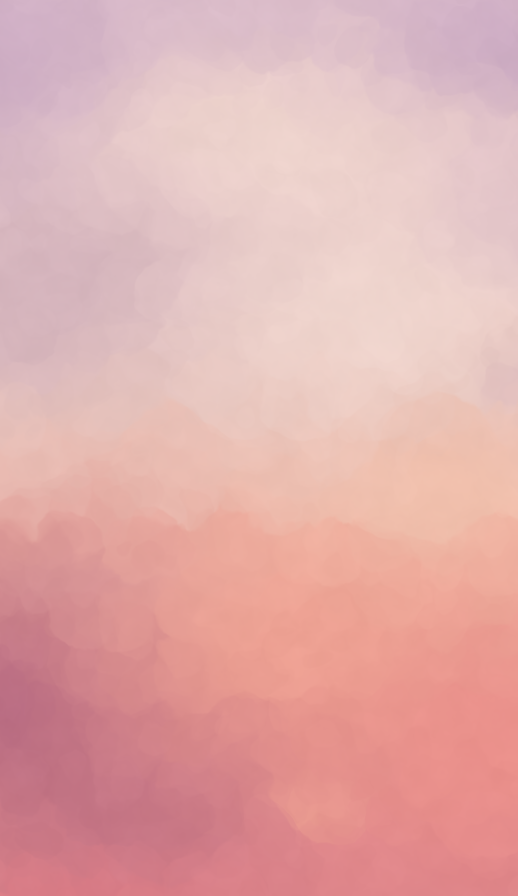
A Shadertoy shader for this background:

```glsl
// A watercolour sky: lilac and cream above, peach, coral and plum below.
// Soft elliptical washes lie over a vertical gradient; layers of overlapping
// wobbly dabs pull the sampling point to their centres, giving paint edges.

const vec2 SHEET = vec2(0.578, 1.0);   // paper width and height

float hash(vec2 p) {
    return fract(sin(dot(p, vec2(127.1, 311.7))) * 43758.545);
}

vec2 hash2(vec2 p) {
    return vec2(hash(p), hash(p + 19.3));
}

float noise(vec2 p) {
    vec2 cell = floor(p);
    vec2 f = fract(p);
    f = f * f * (3.0 - 2.0 * f);
    float low = mix(hash(cell), hash(cell + vec2(1, 0)), f.x);
    float high = mix(hash(cell + vec2(0, 1)), hash(cell + vec2(1, 1)), f.x);
    return mix(low, high, f.y);
}

float fbm(vec2 p) {
    float sum = 0.0;
    float weight = 0.5;
    for (int i = 0; i < 4; i++) {
        sum += weight * noise(p);
        p = mat2(1.6, 1.2, -1.2, 1.6) * p + 7.1;
        weight *= 0.5;
    }
    return sum;
}

// Moves p by fractal noise, for irregular paint borders
vec2 warp(vec2 p, float scale, float amount) {
    vec2 offset = vec2(fbm(p * scale), fbm(p * scale + 31.7));
    return p + amount * (offset - 0.47);
}

// Overlapping dabs: xy is the sampling point, z a small change of tone
vec3 dabs(vec2 p, vec3 paint, float density, float hold, float soft) {
    vec2 grid = p * density;
    vec2 home = floor(grid);
    for (int y = -1; y <= 1; y++)
    for (int x = -1; x <= 1; x++) {
        vec2 cell = home + vec2(x, y);
        vec2 centre = cell + 0.15 + 0.7 * hash2(cell + density);
        float radius = mix(0.35, 0.8, hash(cell + 5.7));
        float cover = hold * (1.0 - smoothstep(radius - soft, radius, length(grid - centre)));
        vec3 dab = vec3(centre / density, hash(cell + 2.9) - 0.5);
        paint = mix(paint, dab, cover);
    }
    return paint;
}

// Blends in one soft elliptical wash of colour
vec3 wash(vec3 base, vec3 tint, vec2 p, vec2 centre, vec2 size, float strength) {
    vec2 d = (p - centre) / size;
    return mix(base, tint, strength * exp(-dot(d, d)));
}

vec3 skyGradient(float y) {
    vec3 c = mix(vec3(0.87, 0.52, 0.54), vec3(0.91, 0.59, 0.56), smoothstep(0.0, 0.22, y));
    c = mix(c, vec3(0.93, 0.66, 0.60), smoothstep(0.20, 0.34, y));
    c = mix(c, vec3(0.91, 0.73, 0.69), smoothstep(0.39, 0.47, y));
    c = mix(c, vec3(0.90, 0.76, 0.73), smoothstep(0.47, 0.57, y));
    c = mix(c, vec3(0.92, 0.80, 0.79), smoothstep(0.57, 0.72, y));
    return mix(c, vec3(0.86, 0.74, 0.79), smoothstep(0.84, 1.0, y));
}

vec3 sky(vec2 p) {
    vec3 lilac = vec3(0.79, 0.66, 0.76);
    vec3 cream = vec3(0.94, 0.84, 0.81);
    vec3 mauve = vec3(0.82, 0.69, 0.73);
    vec3 peach = vec3(0.95, 0.76, 0.68);
    vec3 rose = vec3(0.86, 0.61, 0.61);
    vec3 coral = vec3(0.93, 0.63, 0.57);
    vec3 plum = vec3(0.72, 0.42, 0.51);
    vec3 c = skyGradient(p.y);

    // Upper sky
    c = wash(c, lilac, p, vec2(0.0, 0.92), vec2(0.27, 0.16), 0.85);
    c = wash(c, lilac, p, vec2(1.0, 0.95), vec2(0.24, 0.11), 0.85);
    c = wash(c, cream, p, vec2(0.52, 0.84), vec2(0.30, 0.08), 0.8);
    c = wash(c, mauve, p, vec2(0.16, 0.70), vec2(0.34, 0.09), 0.85);
    c = wash(c, mauve, p, vec2(0.0, 0.63), vec2(0.28, 0.07), 0.7);
    c = wash(c, cream, p, vec2(0.70, 0.65), vec2(0.34, 0.13), 0.9);
    c = wash(c, lilac, p, vec2(1.0, 0.76), vec2(0.15, 0.06), 0.25);
    c = wash(c, mauve, p, vec2(1.03, 0.58), vec2(0.08, 0.03), 0.6);

    // Warm middle
    c = wash(c, peach, p, vec2(0.88, 0.45), vec2(0.38, 0.08), 0.9);
    c = wash(c, rose, p, vec2(0.12, 0.37), vec2(0.26, 0.06), 0.75);

    // Deep lower clouds
    c = wash(c, coral, p, vec2(0.58, 0.28), vec2(0.28, 0.10), 0.8);
    c = wash(c, plum, p, vec2(0.0, 0.22), vec2(0.27, 0.14), 0.95);
    c = wash(c, plum, p, vec2(0.25, 0.10), vec2(0.30, 0.10), 0.6);
    c = wash(c, vec3(0.92, 0.56, 0.54), p, vec2(1.0, 0.15), vec2(0.33, 0.13), 0.8);
    c = wash(c, vec3(0.87, 0.48, 0.52), p, vec2(0.13, 0.0), vec2(0.25, 0.035), 0.6);
    return wash(c, coral, p, vec2(0.61, 0.11), vec2(0.07, 0.025), 0.7);
}

void mainImage(out vec4 fragColor, in vec2 fragCoord) {
    vec2 p = fragCoord / iResolution.xy * SHEET;

    // Broad dabs first, then smaller ones with ragged crisp borders
    vec2 edge = warp(warp(p, 12.0, 0.05), 50.0, 0.014);
    vec3 paint = vec3(warp(p, 6.0, 0.07), 0.0);
    paint = dabs(edge, paint, 9.0, 0.50, 0.05);
    paint = dabs(edge + 0.003, paint, 17.0, 0.46, 0.07);
    paint = dabs(edge + 0.007, paint, 33.0, 0.30, 0.12);

    vec3 color = sky(paint.xy / SHEET);
    color += 0.034 * paint.z;

    // Faint pigment clouding
    color += 0.02 * (fbm(p * 45.0) - 0.47);
    fragColor = vec4(color, 1.0);
}
```
